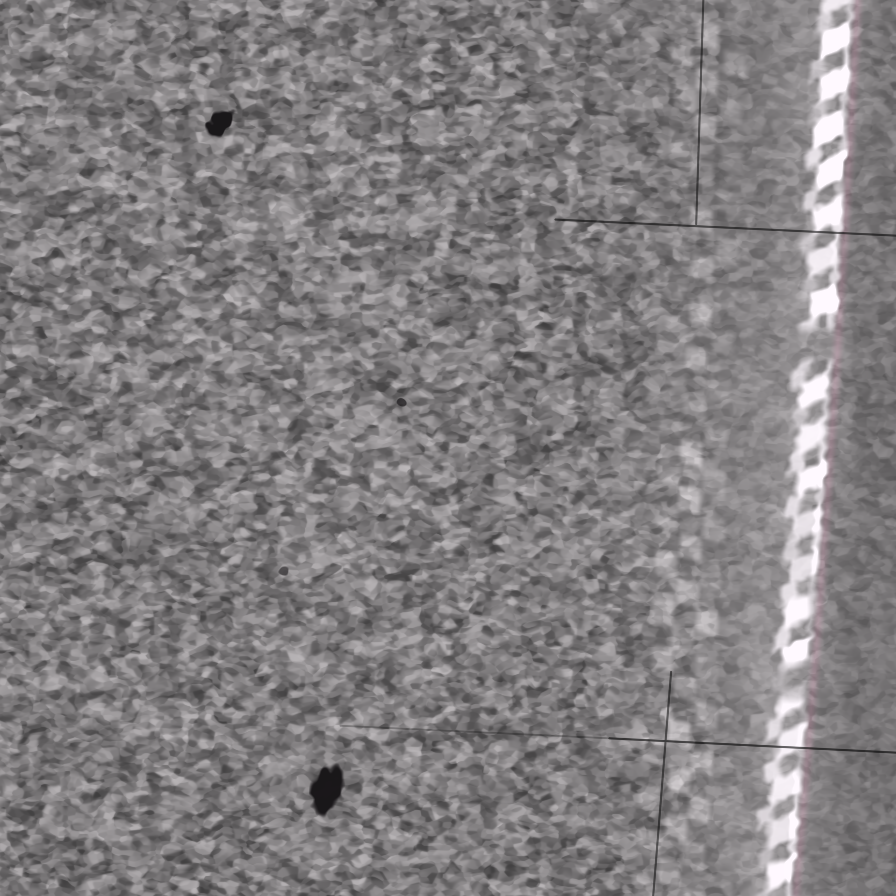
Reproduce this texture procedurally as a Shadertoy shader.

```glsl
// Grey speckled granite paving with two slanting reflections on its right side:
// a dim checkered one and a bright toothed one. Grains are soft Voronoi cells;
// glints are rows of soft boxes along a curve; joints are thin segments.

const vec3 STONE_TINT = vec3(1.0, 0.978, 0.99);
const vec3 GLINT_COLOR = vec3(1.0, 0.975, 1.0);
const vec3 FRINGE_COLOR = vec3(0.09, 0.02, 0.05);
const vec3 PIT_COLOR = vec3(0.10, 0.09, 0.10);

float hash(vec2 p) {
    return fract(sin(dot(p, vec2(127.1, 311.7))) * 43758.5453);
}

float noise(vec2 p) {
    vec2 i = floor(p), f = fract(p);
    f = f * f * (3.0 - 2.0 * f);
    return mix(mix(hash(i), hash(i + vec2(1, 0)), f.x),
               mix(hash(i + vec2(0, 1)), hash(i + vec2(1, 1)), f.x), f.y);
}

// Random grey per Voronoi cell, blended softly at the borders; centred on zero
float grains(vec2 p, float sharpness) {
    vec2 cell = floor(p);
    float sum = 0.0, total = 0.0;
    for (int y = -1; y <= 1; y++)
    for (int x = -1; x <= 1; x++) {
        vec2 id = cell + vec2(x, y);
        vec2 site = id + vec2(hash(id), hash(id + 57.3));
        vec2 d = p - site;
        float weight = exp(-sharpness * dot(d, d));
        sum += weight * hash(id + 19.7);
        total += weight;
    }
    return sum / total - 0.5;
}

float softBox(vec2 p, vec2 halfSize, float blur) {
    vec2 edge = smoothstep(-blur, blur, halfSize - abs(p));
    return edge.x * edge.y;
}

// A column of glints: one box per row, each with its own shift and strength
float glintColumn(vec2 p, float period, float phase, vec2 halfSize, float blur, float seed) {
    float row = p.y / period + phase;
    vec2 id = vec2(floor(row), seed);
    vec2 local = vec2(p.x + 0.006 * (hash(id) - 0.5), (fract(row) - 0.5) * period);
    return softBox(local, halfSize, blur) * mix(0.5, 1.0, hash(id + 8.1));
}

float segment(vec2 p, vec2 a, vec2 b, float width) {
    vec2 ab = b - a;
    float t = clamp(dot(p - a, ab) / dot(ab, ab), 0.0, 1.0);
    return 1.0 - smoothstep(0.3 * width, width, length(p - a - t * ab));
}

// Ragged dark pit: a tilted ellipse with a noisy rim
float pit(vec2 p, vec2 center, vec2 radius, float angle) {
    vec2 d = p - center;
    float c = cos(angle), s = sin(angle);
    d = vec2(c * d.x + s * d.y, c * d.y - s * d.x) / radius;
    float rim = length(d) + 0.7 * (noise(p * 130.0) - 0.5);
    return 1.0 - smoothstep(0.8, 1.15, rim);
}

float stoneGrey(vec2 p) {
    vec2 warp = 0.006 * vec2(noise(p * 60.0), noise(p * 60.0 + 31.0));
    float coarse = grains((p + warp) * vec2(76.0, 102.0), 9.0);
    float fine = grains((p + warp) * vec2(125.0, 205.0) + 40.0, 7.0);
    float contrast = mix(1.0, 0.45, smoothstep(0.62, 0.86, p.x));
    float clouds = noise(p * 5.0) + 0.6 * noise(p * 13.0) - 0.8;
    return 0.495 + contrast * (0.29 * coarse + 0.21 * fine) + 0.035 * clouds;
}

// Dim reflection: three staggered columns forming a checker
float checkerGlints(vec2 p) {
    float sum = 0.0;
    for (int i = -1; i <= 1; i++) {
        float k = float(i);
        vec2 q = vec2(p.x - 0.027 * k, p.y + 0.25 * p.x);
        float strength = 0.25 - 0.10 * abs(k);
        sum += strength * glintColumn(q, 0.052, 0.5 * k, vec2(0.012, 0.013), 0.004, k + 5.0);
    }
    return sum * mix(0.45, 1.15, noise(vec2(2.0, p.y * 9.0)));
}

// Bright reflection: slanted teeth, staggered stubs at left, a thin edge at right
float toothedGlints(vec2 p) {
    vec2 q = vec2(p.x, p.y - 0.45 * p.x);
    q += 0.006 * (vec2(noise(p * 110.0), noise(p * 110.0 + 9.0)) - 0.5);
    float teeth = 1.5 * glintColumn(q, 0.049, 0.0, vec2(0.014, 0.014), 0.005, 1.0);
    float stubs = 0.8 * glintColumn(q + vec2(0.016, 0.0), 0.049, 0.5, vec2(0.008, 0.011), 0.005, 2.0);
    float edge = softBox(vec2(q.x - 0.014, 0.0), vec2(0.0035, 1.0), 0.004);
    float gap = 1.0 - softBox(vec2(0.0, p.y - 0.615), vec2(1.0, 0.017), 0.008);
    float dim = 1.0 - 0.65 * softBox(vec2(0.0, p.y - 0.24), vec2(1.0, 0.022), 0.012);
    return (teeth + stubs + edge * mix(0.3, 0.9, noise(vec2(4.0, p.y * 25.0)))) * gap * dim;
}

void mainImage(out vec4 fragColor, in vec2 fragCoord) {
    vec2 p = fragCoord / iResolution.xy;
    float brightAxis = 0.866 + 0.088 * p.y - 0.019 * p.y * p.y;
    float dimAxis = 0.748 + 0.060 * p.y - 0.015 * p.y * p.y;
    float d = p.x - brightAxis;

    // Stone, with a haze that falls off faster to the right
    float haze = exp(-pow(d / (d < 0.0 ? 0.065 : 0.022), 2.0));
    float grey = stoneGrey(p) + 0.085 * haze - 0.035 * smoothstep(0.02, 0.07, d);
    grey += checkerGlints(vec2(p.x - dimAxis, p.y));
    vec3 color = grey * STONE_TINT;

    // Bright strip and its rosy fringe
    color += FRINGE_COLOR * softBox(vec2(d - 0.022, 0.0), vec2(0.004, 1.0), 0.005);
    color = mix(color, GLINT_COLOR, clamp(toothedGlints(vec2(d, p.y)), 0.0, 1.0));

    // Joints between slabs
    float joints = 0.55 * segment(p, vec2(0.62, 0.755), vec2(1.0, 0.737), 0.0018);
    joints = max(joints, 0.60 * segment(p, vec2(0.68, 0.176), vec2(1.0, 0.160), 0.0018));
    joints = max(joints, 0.25 * segment(p, vec2(0.38, 0.190), vec2(0.68, 0.176), 0.0016));
    joints = max(joints, 0.50 * segment(p, vec2(0.785, 1.0), vec2(0.777, 0.75), 0.0018));
    joints = max(joints, 0.50 * segment(p, vec2(0.749, 0.25), vec2(0.729, 0.0), 0.0018));
    color *= 1.0 - joints;

    // Pits
    float pits = pit(p, vec2(0.246, 0.863), vec2(0.018, 0.011), 0.7);
    pits = max(pits, pit(p, vec2(0.366, 0.118), vec2(0.028, 0.015), 1.25));
    pits = max(pits, 0.7 * pit(p, vec2(0.449, 0.550), vec2(0.006, 0.005), 0.0));
    pits = max(pits, 0.6 * pit(p, vec2(0.317, 0.362), vec2(0.006, 0.005), 0.0));
    fragColor = vec4(mix(color, PIT_COLOR, pits), 1.0);
}
```
